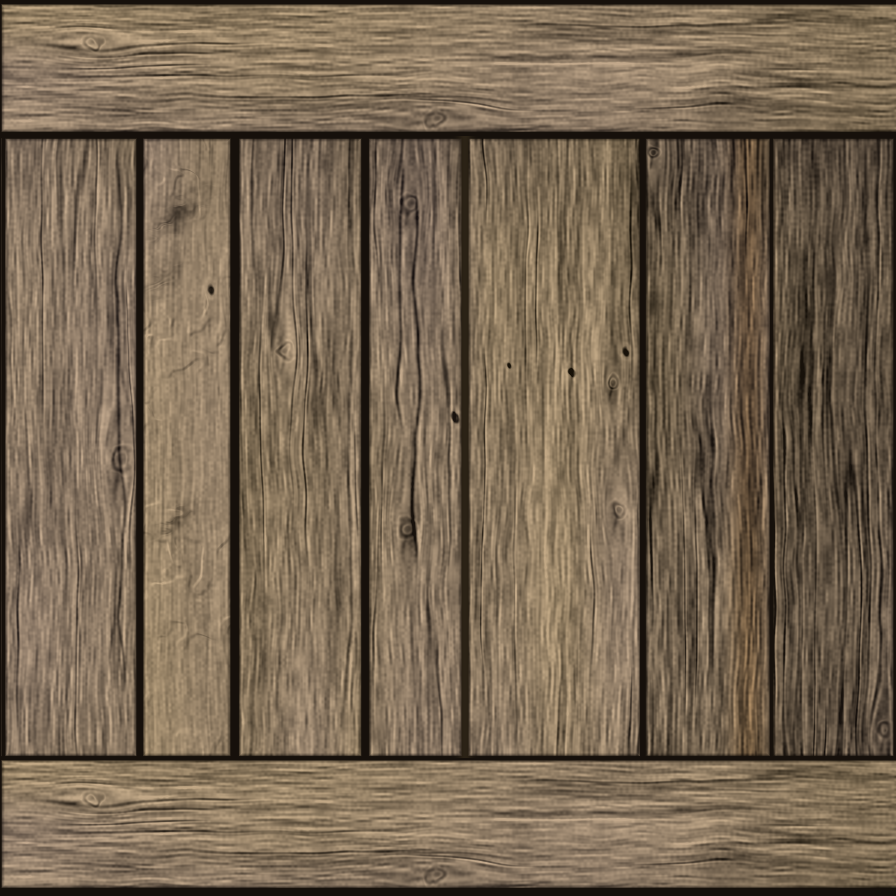
This texture is drawn by a three.js fragment shader. Its source:

```glsl
varying vec2 vUv;

float hash(vec2 p) {
  return fract(sin(dot(p, vec2(127.1, 311.7))) * 43758.545);
}

float noise(vec2 p) {
  vec2 i = floor(p), f = fract(p);
  f = f * f * (3.0 - 2.0 * f);
  return mix(mix(hash(i), hash(i + vec2(1.0, 0.0)), f.x),
             mix(hash(i + vec2(0.0, 1.0)), hash(i + 1.0), f.x), f.y);
}

float bell(float x, float width) {
  return exp(-x * x / (width * width));
}

// Wood surface height; p.x runs across the fibres, p.y along them
float grain(vec2 p, float rough) {
  p.x += 0.010 * noise(p * vec2(9.0, 5.0)) + 0.004 * noise(p * vec2(40.0, 22.0));
  float fibre = 0.20 * noise(p * vec2(70.0, 3.0))
              + 0.38 * noise(p * vec2(170.0, 9.0) + 3.7)
              + 0.42 * noise(p * vec2(340.0, 45.0) + 8.1);
  float ridge = abs(noise(p * vec2(85.0, 3.0) + 17.0) - 0.5);
  float split = (1.0 - smoothstep(0.01, 0.12, ridge))
              * smoothstep(0.42, 0.72, noise(p * vec2(40.0, 6.0) + 31.0));
  return 0.5 + (fibre - 0.5) * rough - 0.36 * split * rough * rough;
}

// Flaky bark-like height for the smooth plank
float flakes(vec2 p) {
  vec2 warp = vec2(noise(p * 50.0), noise(p * 50.0 + 9.0));
  float n = noise(p * vec2(85.0, 50.0) + 2.0 * warp);
  return smoothstep(0.35, 0.6, n) * smoothstep(0.35, 0.6, noise(p * 19.0 + 4.0));
}

// Uneven knot that pushes the fibres aside
void knot(vec2 p, vec2 centre, float radius, inout float bend, inout float shade) {
  vec2 d = p - centre;
  float l = length(d * vec2(1.0, 0.85)) / radius + 0.7 * (noise(p * 130.0) - 0.5);
  float side = 0.6 - 0.4 * d.x / (length(d) + 0.001);
  bend -= 0.75 * d.x * bell(length(d * vec2(1.0, 0.4)), radius * 2.2);
  shade -= 0.22 * side * bell(l - 0.8, 0.25) + 0.10 * bell(l, 0.35);
  shade += 0.07 * bell(l - 0.45, 0.2) + 0.06 * bell(l - 1.25, 0.2);
  shade -= 0.18 * bell(d.x - 0.2 * d.y, radius * 0.3) * bell(d.y + radius * 2.0, radius * 1.4);
}

void hole(vec2 p, vec2 centre, float radius, inout float shade) {
  vec2 d = p - centre;
  float l = length(vec2(d.x + 0.25 * d.y, d.y * 0.7)) + 0.002 * (noise(p * 200.0) - 0.5);
  shade -= 0.45 * (1.0 - smoothstep(radius * 0.4, radius, l));
  shade += 0.05 * bell(l - radius * 1.4, radius * 0.4);
}

// Slanted smear of dark, resinous wood
float stain(vec2 p, vec2 centre, vec2 size) {
  vec2 d = p - centre;
  d.y -= d.x * 0.6;
  d += 0.016 * (noise(p * vec2(70.0, 150.0)) - 0.5);
  return bell(length(d / size), 1.0) * (0.4 + noise(vec2(p.x * 60.0, d.y * 300.0)));
}

// Long wavering split between two heights
float fissure(vec2 p, float x, float low, float high) {
  float path = x + 0.012 * (noise(vec2(p.y * 16.0, x * 90.0)) - 0.5);
  float span = smoothstep(low, low + 0.06, p.y) * (1.0 - smoothstep(high - 0.05, high, p.y));
  return (bell(p.x - path, 0.0019) - 0.35 * bell(p.x - path - 0.004, 0.002)) * span;
}

// board holds left edge, right edge, tone and roughness
void plank(float x, float left, float right, float tone, float rough, inout vec4 board) {
  if (x > left - 0.004) board = vec4(left, right, tone, rough);
}

void main() {
  vec2 uv = vUv;
  bool upright = uv.y > 0.154 && uv.y < 0.848;
  vec2 p = uv, ends = vec2(0.1565, 0.845);
  vec4 board = vec4(0.002, 1.01, 0.555, 0.9);
  float bend = 0.0, shade = 0.0, brown = 0.0, flaky = 0.0;

  if (upright) {
    plank(uv.x, 0.006, 0.152, 0.54, 0.85, board);
    plank(uv.x, 0.160, 0.257, 0.60, 0.45, board);
    plank(uv.x, 0.267, 0.403, 0.53, 0.90, board);
    plank(uv.x, 0.412, 0.515, 0.53, 0.90, board);
    plank(uv.x, 0.523, 0.714, 0.53, 0.90, board);
    plank(uv.x, 0.721, 0.859, 0.43, 1.00, board);
    plank(uv.x, 0.863, 0.997, 0.40, 0.90, board);

    knot(p, vec2(0.135, 0.487), 0.011, bend, shade);
    knot(p, vec2(0.319, 0.609), 0.008, bend, shade);
    knot(p, vec2(0.457, 0.772), 0.009, bend, shade);
    knot(p, vec2(0.455, 0.411), 0.009, bend, shade);
    knot(p, vec2(0.690, 0.432), 0.008, bend, shade);
    knot(p, vec2(0.684, 0.573), 0.006, bend, shade);
    knot(p, vec2(0.729, 0.829), 0.006, bend, shade);
    knot(p, vec2(0.988, 0.185), 0.008, bend, shade);
    hole(p, vec2(0.508, 0.534), 0.0055, shade);
    hole(p, vec2(0.638, 0.585), 0.005, shade);
    hole(p, vec2(0.698, 0.608), 0.005, shade);
    hole(p, vec2(0.236, 0.677), 0.005, shade);
    hole(p, vec2(0.568, 0.592), 0.0035, shade);

    // Resin and flakes on the smooth plank
    flaky = step(0.156, uv.x) * step(uv.x, 0.262);
    float resin = stain(p, vec2(0.200, 0.762), vec2(0.025, 0.014))
                + 0.6 * stain(p, vec2(0.183, 0.690), vec2(0.020, 0.018))
                + 0.8 * stain(p, vec2(0.196, 0.418), vec2(0.022, 0.009));
    shade -= flaky * 0.22 * resin;

    // Splits, pale heartwood and a brown stripe
    shade -= 0.30 * (fissure(p, 0.447, 0.50, 0.84) + fissure(p, 0.463, 0.34, 0.80))
           + 0.22 * (fissure(p, 0.134, 0.20, 0.84) + fissure(p, 0.388, 0.17, 0.66));
    shade += 0.05 * bell(uv.x - 0.610, 0.03);
    brown = bell(uv.x - 0.836, 0.020);
    shade -= 0.05 * smoothstep(0.70, 0.85, uv.y);
  } else {
    // Both rails share one pattern
    float y = uv.y + (uv.y < 0.5 ? 0.84375 : 0.0);
    p = vec2(y, uv.x);
    ends = vec2(0.853, 0.995);
    knot(p, vec2(0.952, 0.104), 0.008, bend, shade);
    knot(p, vec2(0.867, 0.487), 0.010, bend, shade);
    shade += 0.05 * bell(uv.x - 0.64, 0.20) * bell(y - 0.95, 0.04);
    shade -= 0.06 * smoothstep(0.65, 1.0, uv.x) + 0.03 * bell(y - 0.87, 0.018);
  }

  // Fibres lit from the side
  vec2 q = p + vec2(bend, 0.0) + board.x * 7.0;
  vec2 side = vec2(upright ? -0.002 : 0.002, 0.0);
  float height = grain(q, board.w);
  float relief = height - grain(q + side, board.w);
  float tone = board.z + shade + 0.46 * (height - 0.5) + 0.36 * relief;
  tone += 0.14 * flaky * (flakes(p) - flakes(p + vec2(-0.002, 0.002)));
  tone += 0.06 * (noise(q * vec2(18.0, 2.5)) - 0.5) + 0.09 * (noise(p * 300.0) - 0.5);

  // Bevel, highlight and dark joints
  float across = upright ? uv.y : p.x;
  float edge = min(min(uv.x - board.x, board.y - uv.x), min(across - ends.x, ends.y - across));
  float lit = upright ? uv.x - board.x : ends.y - across;
  tone *= mix(0.62, 1.0, smoothstep(0.0, 0.004, edge));
  tone += 0.10 * bell(lit - 0.003, 0.0016);
  tone *= 1.0 - 0.10 * smoothstep(0.5, 1.1, length(uv - vec2(0.4, 0.5)));
  tone = clamp(tone, 0.09, 0.76);

  vec3 wood = tone * vec3(1.0, 0.885, 0.735) - vec3(0.0, 0.012, 0.018);
  wood.b += 0.04 * (noise(q * vec2(14.0, 3.0) + 5.0) - 0.5);
  wood *= mix(vec3(1.0), vec3(1.0, 0.93, 0.82), brown);
  float warm = upright ? bell(uv.x - 0.519, 0.008) : 0.0;
  vec3 joint = mix(vec3(0.085, 0.063, 0.042), vec3(0.17, 0.135, 0.085), warm);
  gl_FragColor = vec4(mix(joint, wood, smoothstep(-0.001, 0.001, edge)), 1.0);
}
```
